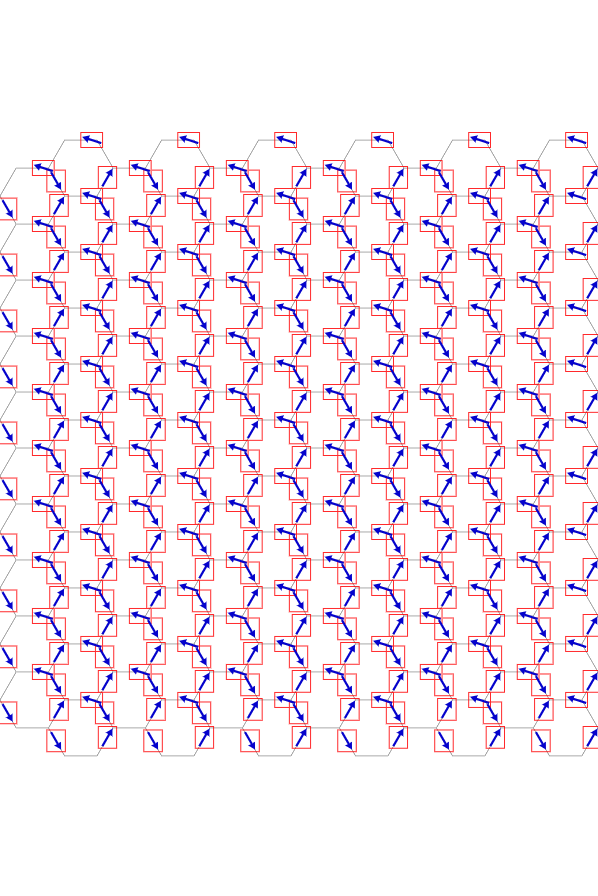
A Shadertoy shader for this pattern:

```glsl
// A honeycomb of thin grey hexagons on white, twelve staggered columns wide.
// Each cell carries three blue arrows in red boxes, placed on three of its edges.
// Lengths are in hexagon sides; nearby cells are looped over and drawn as distances.

#define COLUMNS 12
#define SHORT_ROWS 10          // even columns; odd columns have one more
#define CANVAS_WIDTH 18.5      // hexagon sides across the canvas
#define GRID_WIDTH 0.016
#define BOX_WIDTH 0.026
#define ARROW_HALF 0.31        // half of the arrow length
#define SHAFT_HALF 0.034
#define HEAD_SIZE vec2(0.21, 0.118)  // length, half width
#define GRID_COLOR vec3(0.35)
#define BOX_COLOR vec3(1.0, 0.0, 0.01)
#define ARROW_COLOR vec3(0.02, 0.01, 0.80)

const float ROW_STEP = sqrt(3.0);

// Box-filtered coverage of a line, also right when thinner than a pixel
float lineCoverage(float d, float width, float pixel) {
    vec2 edges = (d + vec2(0.5, -0.5) * width) / pixel + 0.5;
    edges = clamp(edges, 0.0, 1.0);
    return edges.x - edges.y;
}

float hexagon(vec2 p) {
    p = abs(p);
    return max(p.y, dot(p, vec2(0.5 * ROW_STEP, 0.5))) - 0.5 * ROW_STEP;
}

float box(vec2 p, vec2 halfSize) {
    vec2 d = abs(p) - halfSize;
    return max(d.x, d.y);
}

float arrow(vec2 p, vec2 direction) {
    float along = dot(p, direction);
    float across = abs(dot(p, vec2(-direction.y, direction.x)));
    float neck = ARROW_HALF - HEAD_SIZE.x;
    float shaft = max(max(-ARROW_HALF - along, along - neck - 0.04), across - SHAFT_HALF);
    float slope = dot(vec2(along - ARROW_HALF, across), normalize(HEAD_SIZE.yx));
    return min(shaft, max(neck - along, slope));
}

// Adds one boxed arrow: ink.y is box coverage, ink.z is arrow coverage
void addMark(inout vec3 ink, vec2 p, vec2 halfSize, vec2 direction, float pixel) {
    ink.y = max(ink.y, lineCoverage(box(p, halfSize), BOX_WIDTH, pixel));
    ink.z = max(ink.z, clamp(0.5 - arrow(p, direction) / pixel, 0.0, 1.0));
}

void mainImage(out vec4 fragColor, in vec2 fragCoord) {
    float pixel = CANVAS_WIDTH / iResolution.x;
    vec2 p = (fragCoord - 0.5 * iResolution.xy) * pixel;
    vec3 ink = vec3(0.0);  // coverage of grid, boxes, arrows

    // Visit the nearest cells that lie inside the honeycomb
    float middle = 0.5 * float(COLUMNS - 1);
    int nearColumn = int(floor(p.x / 1.5 + middle + 0.5));
    for (int i = -1; i <= 1; i++) {
        int column = nearColumn + i;
        if (column < 0 || column >= COLUMNS) continue;
        int rows = SHORT_ROWS + (column & 1);
        float middleRow = 0.5 * float(rows - 1);
        int nearRow = int(floor(p.y / ROW_STEP + middleRow + 0.5));
        for (int k = -1; k <= 1; k++) {
            int row = nearRow + k;
            if (row < 0 || row >= rows) continue;
            vec2 cell = vec2(float(column) - middle, float(row) - middleRow);
            vec2 q = p - cell * vec2(1.5, ROW_STEP);

            ink.x = max(ink.x, lineCoverage(hexagon(q), GRID_WIDTH, pixel));

            // Top edge, then the lower left and lower right edges
            vec2 steep = vec2(0.5, 0.5 * ROW_STEP);
            vec2 tall = vec2(0.285, 0.337);
            addMark(ink, q - vec2(0.338, 0.868), vec2(0.337, 0.232),
                    normalize(vec2(-0.95, 0.31)), pixel);
            addMark(ink, q - vec2(-0.765, -0.40), tall, steep * vec2(1, -1), pixel);
            addMark(ink, q - vec2(0.825, -0.29), tall, steep, pixel);
        }
    }

    // Layer the inks over white
    vec3 color = mix(vec3(1.0), GRID_COLOR, ink.x);
    color = mix(color, BOX_COLOR, ink.y);
    color = mix(color, ARROW_COLOR, ink.z);
    fragColor = vec4(color, 1.0);
}
```
